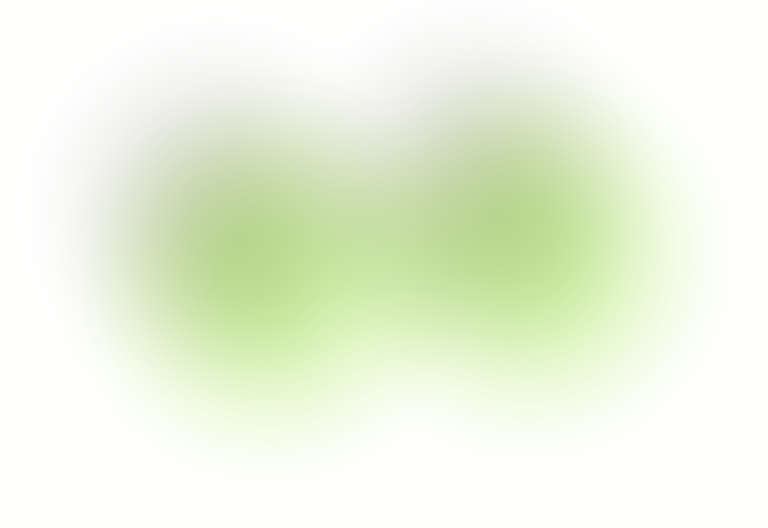
Write a WebGL 1 fragment shader that draws this background.

```glsl
precision highp float;
// Two soft lime glows side by side on white, each with a grey shade up and to
// its left. Every glow is a smooth radial falloff; the layers subtract their
// tint from the paper colour, so overlapping glows blend without seams.

uniform vec2 u_resolution;

const vec3 PAPER = vec3(1.0, 1.0, 0.997);
const vec3 LIME_ABSORB = vec3(0.172, 0.047, 0.335);
const vec3 SHADE_ABSORB = vec3(0.122, 0.128, 0.130);

const vec2 LEFT_CENTER = vec2(-0.216, -0.027);
const vec2 RIGHT_CENTER = vec2(0.272, 0.017);
const vec2 SHADE_OFFSET = vec2(-0.100, 0.132);

const float CORE_RADIUS = 0.02;
const float LIME_RADIUS = 0.43;
const float SHADE_RADIUS = 0.40;

// One at the core, easing to zero at the outer radius
float glow(vec2 p, vec2 center, float radius) {
  return 1.0 - smoothstep(CORE_RADIUS, radius, length(p - center));
}

// Tint taken from the paper by one lime glow and its shade
vec3 lobeAbsorb(vec2 p, vec2 center) {
  float lime = glow(p, center, LIME_RADIUS);
  float shade = glow(p, center + SHADE_OFFSET, SHADE_RADIUS);
  return LIME_ABSORB * lime + SHADE_ABSORB * shade;
}

void main() {
  // Centred coordinates, one unit per canvas height
  vec2 p = (gl_FragCoord.xy - 0.5 * u_resolution) / u_resolution.y;

  vec3 color = PAPER - lobeAbsorb(p, LEFT_CENTER) - lobeAbsorb(p, RIGHT_CENTER);
  gl_FragColor = vec4(clamp(color, 0.0, 1.0), 1.0);
}
```
